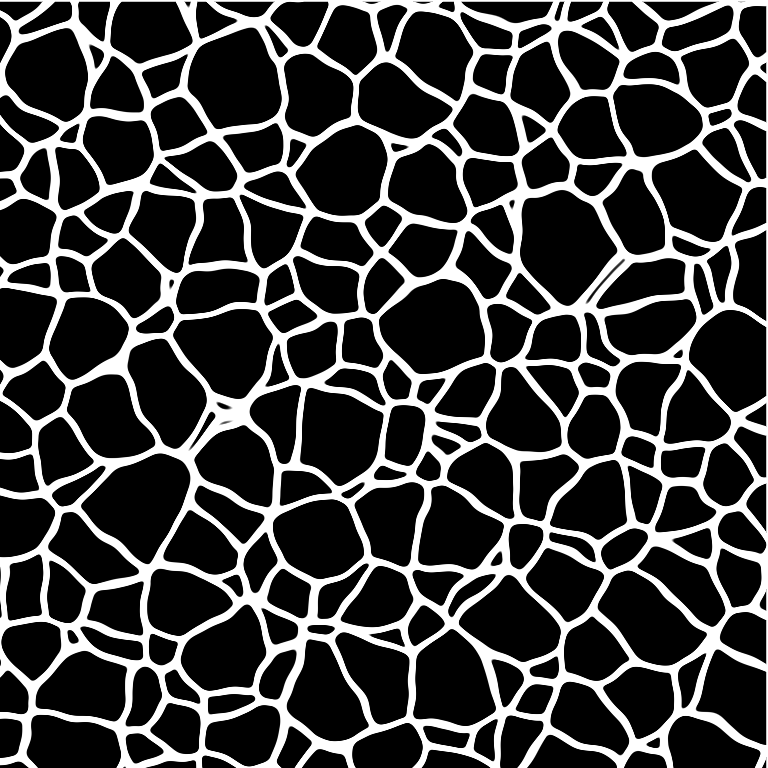
Write a Shadertoy shader that draws this pattern.

```glsl
// Polycrystal grain boundaries: white lines of even width on black.
// Grains are cells of a power diagram (weighted Voronoi) over jittered sites;
// gradient noise bends the walls and a smooth minimum rounds the corners.

const float GRID         = 15.0;    // sites per canvas side
const float JITTER       = 0.92;    // scatter of a site inside its grid cell
const float MAX_WEIGHT   = 1.15;    // squared radius of the strongest grains
const float WEIGHT_POWER = 2.6;     // higher: fewer large grains
const float LINE_WIDTH   = 0.0092;  // wall thickness, canvas units
const float CORNER_ROUND = 0.0060;  // smoothing of grain corners, canvas units
const float BEND_AMOUNT  = 0.0062;  // wall waviness, canvas units
const float BEND_SCALE   = 19.0;    // noise cells per canvas side
const float FRAME_WIDTH  = 0.0022;  // thin rim at the top and right
const int   REACH        = 3;       // neighbour search radius in grid cells
const vec3  GRAIN_COLOR  = vec3(0.0);
const vec3  WALL_COLOR   = vec3(1.0);

// Integer hash: three uniform values in 0..1 for a lattice point
vec3 hash3(vec2 cell, int seed) {
    uvec3 v = uvec3(ivec3(ivec2(cell), seed));
    v = v * 1664525u + 1013904223u;
    v.x += v.y * v.z; v.y += v.z * v.x; v.z += v.x * v.y;
    v ^= v >> 16u;
    v.x += v.y * v.z; v.y += v.z * v.x; v.z += v.x * v.y;
    return vec3(v >> 8u) / 16777216.0;
}

float latticeSlope(vec2 cell, vec2 offset, int seed) {
    float angle = 6.28318 * hash3(cell, seed).x;
    return dot(vec2(cos(angle), sin(angle)), offset);
}

float gradientNoise(vec2 p, int seed) {
    vec2 i = floor(p), f = p - i;
    vec2 u = f * f * f * (f * (f * 6.0 - 15.0) + 10.0);
    vec2 e = vec2(1.0, 0.0);
    float low  = mix(latticeSlope(i, f, seed),
                     latticeSlope(i + e.xy, f - e.xy, seed), u.x);
    float high = mix(latticeSlope(i + e.yx, f - e.yx, seed),
                     latticeSlope(i + e.xx, f - e.xx, seed), u.x);
    return mix(low, high, u.y);
}

float smoothMin(float a, float b, float k) {
    float h = max(k - abs(a - b), 0.0) / k;
    return min(a, b) - 0.25 * h * h * k;
}

// Site of a grid cell: position in xy, weight in z
vec3 grainSite(vec2 cell) {
    vec3 h = hash3(cell, 7);
    return vec3(cell + 0.5 + JITTER * (h.xy - 0.5),
                MAX_WEIGHT * pow(h.z, WEIGHT_POWER));
}

float power(vec2 p, vec3 site) {
    vec2 d = p - site.xy;
    return dot(d, d) - site.z;
}

// Distance from p (grid units) to the nearest grain wall
float wallDistance(vec2 p) {
    vec2 base = floor(p);

    // Find the grain that owns p
    vec3 owner = vec3(0.0);
    float ownPower = 1e5;
    for (int y = -REACH; y <= REACH; y++)
    for (int x = -REACH; x <= REACH; x++) {
        vec3 site = grainSite(base + vec2(x, y));
        float w = power(p, site);
        if (w < ownPower) { ownPower = w; owner = site; }
    }

    // Distance to the straight border with each other grain
    float nearest = 1e5;
    for (int y = -REACH; y <= REACH; y++)
    for (int x = -REACH; x <= REACH; x++) {
        vec3 site = grainSite(base + vec2(x, y));
        float gap = length(site.xy - owner.xy);
        if (gap > 0.001) {
            float border = (power(p, site) - ownPower) / (2.0 * gap);
            nearest = smoothMin(nearest, border, CORNER_ROUND * GRID);
        }
    }
    return nearest;
}

void mainImage(out vec4 fragColor, in vec2 fragCoord) {
    vec2 uv = fragCoord / iResolution.y;
    float pixel = 1.0 / iResolution.y;

    // Bend space a little so that walls curve
    vec2 bend = vec2(gradientNoise(uv * BEND_SCALE, 11),
                     gradientNoise(uv * BEND_SCALE, 23));
    vec2 p = uv + 2.0 * BEND_AMOUNT * bend;

    // Walls, with one pixel of edge smoothing
    float d = wallDistance(p * GRID) / GRID - 0.5 * LINE_WIDTH;
    float wall = 1.0 - smoothstep(-0.5 * pixel, 0.5 * pixel, d);

    // Thin rim on the top and right sides
    vec2 rim = iResolution.xy / iResolution.y - uv;
    float rimDistance = min(rim.x, rim.y) - FRAME_WIDTH;
    wall = max(wall, 1.0 - smoothstep(-0.5 * pixel, 0.5 * pixel, rimDistance));

    fragColor = vec4(mix(GRAIN_COLOR, WALL_COLOR, wall), 1.0);
}
```
